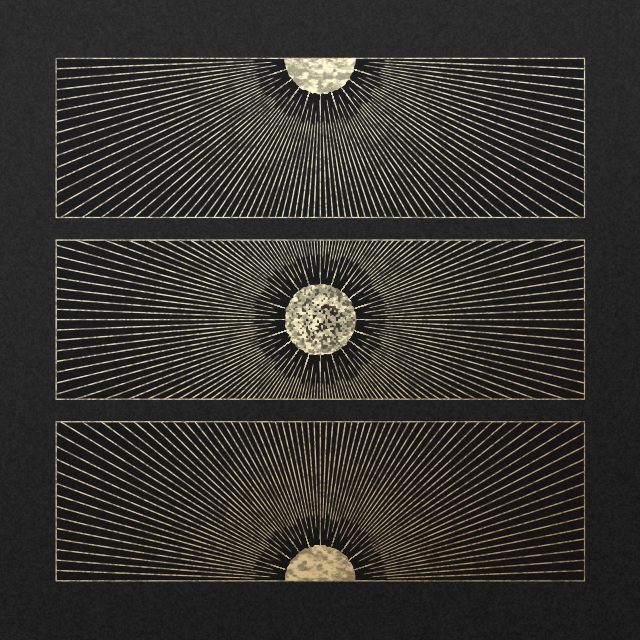
This background is drawn by a three.js fragment shader. Its source:

```glsl
// Three framed panels of gold foil sun rays on dark grained paper.
// Panels repeat along y; the sun sits on the upper edge, the centre and the lower edge.
// Rays are polar repeats with staggered starts, and layered noise wears the foil.

varying vec2 vUv;

const float TAU = 6.2831853;

// Layout, in canvas units
const vec2 PANEL_HALF = vec2(0.4128, 0.1243);
const vec2 LOWEST_CENTRE = vec2(0.5005, 0.2167);
const float PANEL_PITCH = 0.2839;
const float SUN_RADIUS = 0.0555;
const float FRAME_HALF_WIDTH = 0.0010;
const float RAY_HALF_WIDTH = 0.0011;
const float RAY_COUNT = 160.0;
const float SOFTNESS = 0.0010;

// Colours
const vec3 PAPER_LIGHT = vec3(0.172, 0.172, 0.175);
const vec3 PAPER_DARK = vec3(0.110, 0.108, 0.110);
const vec3 PANEL_LIGHT = vec3(0.122, 0.121, 0.130);
const vec3 PANEL_DARK = vec3(0.085, 0.075, 0.075);
const vec3 FOIL_PALE = vec3(0.93, 0.90, 0.76);
const vec3 FOIL_BRONZE = vec3(0.66, 0.55, 0.37);
const float PAPER_GRAIN = 0.045;

float hash(vec2 p) {
  vec3 q = fract(vec3(p.xyx) * 0.1031);
  q += dot(q, q.yzx + 33.33);
  return fract((q.x + q.y) * q.z);
}

float noise(vec2 p) {
  vec2 cell = floor(p);
  vec2 f = fract(p);
  f = f * f * (3.0 - 2.0 * f);
  float low = mix(hash(cell), hash(cell + vec2(1.0, 0.0)), f.x);
  float high = mix(hash(cell + vec2(0.0, 1.0)), hash(cell + vec2(1.0, 1.0)), f.x);
  return mix(low, high, f.y);
}

float fbm(vec2 p) {
  float sum = 0.0;
  float weight = 0.5;
  for (int i = 0; i < 4; i++) {
    sum += weight * noise(p);
    p = p * 2.03 + 17.1;
    weight *= 0.5;
  }
  return sum;
}

// Coverage of a shape from its signed distance
float fill(float d) {
  return 1.0 - smoothstep(-SOFTNESS, SOFTNESS, d);
}

float boxDistance(vec2 p, vec2 halfSize) {
  vec2 d = abs(p) - halfSize;
  return length(max(d, 0.0)) + min(max(d.x, d.y), 0.0);
}

// Evenly spaced rays: fewer of them reach the sun, so its rim stays open
float rayCoverage(vec2 p) {
  float radius = length(p);
  float stepAngle = TAU / RAY_COUNT;
  float angle = atan(p.y, p.x);
  float nearest = floor(angle / stepAngle + 0.5);
  float offset = radius * abs(sin(angle - nearest * stepAngle));
  float id = mod(nearest + RAY_COUNT, RAY_COUNT);

  float isEven = 1.0 - step(0.5, mod(id, 2.0));
  float isFourth = 1.0 - step(0.5, mod(id, 4.0));
  float isEighth = 1.0 - step(0.5, mod(id, 8.0));
  float start = 0.098 - 0.020 * isEven - 0.013 * isFourth - 0.013 * isEighth;
  start += 0.010 * (hash(vec2(id, 7.0)) - 0.5);

  float width = RAY_HALF_WIDTH * mix(0.65, 1.0, smoothstep(0.07, 0.20, radius));
  float wedge = 1.0 - smoothstep(SUN_RADIUS, 0.095, radius);
  width += 0.0012 * isEighth * wedge;
  return fill(offset - width) * smoothstep(start, start + 0.006, radius);
}

void main() {
  // Nearest panel and its sun
  float row = floor((vUv.y - LOWEST_CENTRE.y) / PANEL_PITCH + 0.5);
  row = clamp(row, 0.0, 2.0);
  vec2 local = vUv - LOWEST_CENTRE - vec2(0.0, row * PANEL_PITCH);
  vec2 fromSun = local - vec2(0.0, (row - 1.0) * PANEL_HALF.y);
  float box = boxDistance(local, PANEL_HALF);
  float inside = fill(box);

  // Paper lit from the upper left
  float shade = smoothstep(0.1, 1.5, 1.15 * (1.0 - vUv.y) + 0.4 * vUv.x);
  vec3 paper = mix(PAPER_LIGHT, PAPER_DARK, shade);
  vec3 panel = mix(PANEL_LIGHT, PANEL_DARK, shade);
  vec3 color = mix(paper, panel, inside);
  float grain = noise(vUv * 420.0) + 0.5 * noise(vUv * 190.0) - 0.75;
  color += PAPER_GRAIN * grain * mix(1.0, 0.6, inside);

  // Foil tone, worn by fine and broad noise
  float bronze = smoothstep(0.55, 1.5, 1.0 - vUv.y + 0.55 * vUv.x);
  vec3 foil = mix(FOIL_PALE, FOIL_BRONZE, bronze);
  float wear = 0.6 * noise(vUv * 330.0) + 0.4 * noise(vUv * 75.0);
  float rayLight = mix(0.62, 1.05, smoothstep(0.2, 0.7, wear));

  // Rays and frame
  float lines = rayCoverage(fromSun) * inside;
  lines = max(lines, fill(abs(box) - FRAME_HALF_WIDTH));
  color = mix(color, foil * rayLight, lines * 0.92);

  // Sun disc with a rough rim; the middle one is speckled at its core
  float radius = length(fromSun);
  float rim = SUN_RADIUS + 0.003 * (noise(vUv * 260.0) - 0.5);
  float texture01 = fbm(vUv * vec2(130.0, 190.0));
  vec3 disc = foil * mix(0.70, 1.10, smoothstep(0.25, 0.7, texture01));
  float core = 1.0 - smoothstep(0.015, SUN_RADIUS, radius);
  float middle = 1.0 - abs(row - 1.0);
  float speckle = smoothstep(0.50, 0.75, noise(vUv * 300.0 + 40.0));
  disc *= 1.0 - speckle * middle * mix(0.35, 0.75, core);
  color = mix(color, disc, fill(radius - rim) * inside);

  gl_FragColor = vec4(color, 1.0);
}
```
